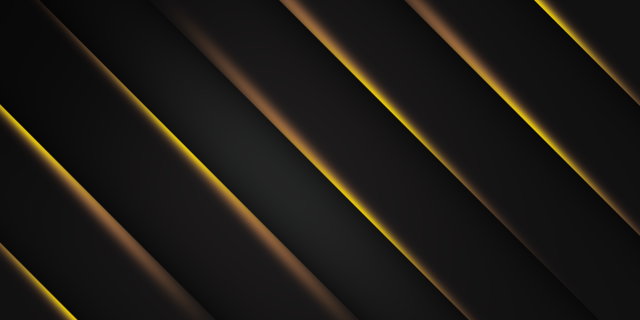
Reproduce this background procedurally as a Shadertoy shader.

```glsl
// Dark diagonal panels with glowing gold and copper edges
const vec3 COPPER = vec3(0.60, 0.40, 0.26);
const vec3 GOLD = vec3(0.92, 0.80, 0.05);

// Charcoal surface, lightest near the centre of the middle panel
vec3 panelBase(vec2 p, float diagonal) {
    float light = exp(-2.8 * dot(p - vec2(0.90, 0.47), p - vec2(0.90, 0.47)));
    float middle = smoothstep(0.119, 0.125, diagonal) * (1.0 - smoothstep(0.463, 0.469, diagonal));
    vec3 base = mix(vec3(0.068, 0.064, 0.066), vec3(0.115, 0.108, 0.112), light);
    base += middle * light * vec3(0.045, 0.054, 0.050);
    float corner = smoothstep(0.9, 0.0, length(p - vec2(0.0, 1.0)));
    return base * (1.0 - 0.5 * corner);
}

// Tilted streak: gold at its middle, copper towards its tips
vec4 edgeGlow(float depth, float along, float side) {
    float reach = abs(along);
    float across = (depth + 0.075 * side * along) / 0.036;
    float strength = exp(-across * across) * (1.0 - smoothstep(0.18, 0.66, reach));
    float gold = exp(-reach * reach / 0.035) * exp(-depth * depth / 0.0007);
    return vec4(mix(COPPER, GOLD, gold), strength);
}

void mainImage(out vec4 fragColor, in vec2 fragCoord) {
    vec2 p = fragCoord / iResolution.y;
    float diagonal = p.x + p.y - 1.0;
    float soft = 1.2 / iResolution.y;

    // Diagonal position of each edge, and x of its brightest point
    float edges[7] = float[7](-0.758, -0.326, 0.122, 0.466, 0.872, 1.263, 1.669);
    float peaks[7] = float[7](0.23, 0.08, 0.57, 1.12, 1.21, 1.67, 1.70);

    vec3 color = panelBase(p, diagonal);
    for (int i = 0; i < 7; i++) {
        // The glow lies on the outer side, the shadow on the inner side
        float side = i < 3 ? -1.0 : 1.0;
        float offset = diagonal - edges[i];
        float depth = offset * side;
        float along = p.x - 0.5 * offset - peaks[i];
        float mask = smoothstep(-soft, soft, depth);

        color *= 1.0 - 0.5 * (1.0 - mask) * exp(min(depth, 0.0) / 0.08);
        vec4 glow = edgeGlow(depth, along, side);
        color = mix(color, glow.rgb, glow.a * mask);
    }
    fragColor = vec4(color, 1.0);
}
```
